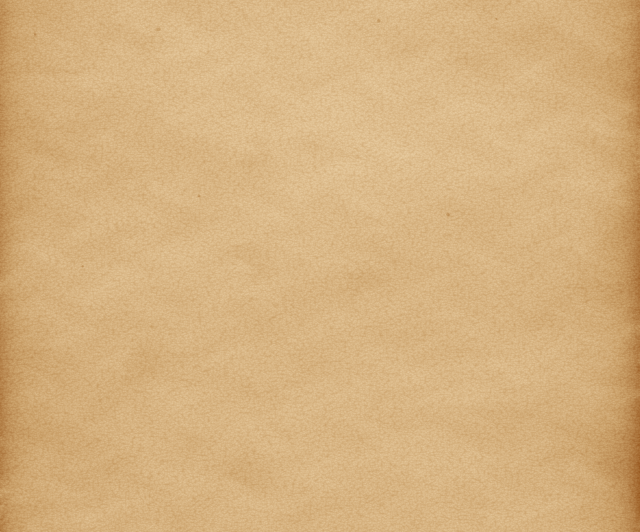
Write a Shadertoy shader that draws this texture.

```glsl
// Aged tan paper: warm, softly mottled sheet with browned left and right edges.
// Warped layered sines make the clouds, stretched cellular noise makes the
// fibre grain, and a sparse jittered grid scatters stains and specks.

const vec3 LIGHT_PAPER = vec3(0.858, 0.725, 0.535);
const vec3 MID_PAPER   = vec3(0.790, 0.625, 0.408);
const vec3 DARK_PAPER  = vec3(0.710, 0.510, 0.290);
const float MID_AGE = 0.5;            // age at which MID_PAPER is reached

const float BASE_AGE = 0.01;
const float CLOUD_STRENGTH = 0.20;
const float MOTTLE_STRENGTH = 0.13;
const float GRAIN_STRENGTH = 0.33;
const float CORNER_STRENGTH = 0.07;
const float STAIN_STRENGTH = 0.10;
const float SPECK_STRENGTH = 0.55;
const float LEFT_RIM = 0.55;
const float RIGHT_RIM = 0.80;
const float SIDE_FADE = 0.24;
const float SIDE_FADE_WIDTH = 0.11;

const vec2 FIBRE_CELLS = vec2(125.0, 215.0);  // cells per canvas height
const vec2 DUST_CELLS  = vec2(245.0, 290.0);

vec2 hash2(vec2 p) {
    vec3 q = fract(p.xyx * vec3(0.1031, 0.1030, 0.0973));
    q += dot(q, q.yzx + 33.33);
    return fract((q.xx + q.yz) * q.zy);
}

// Distance to the nearest jittered cell point, roughly centred on zero.
float cellular(vec2 p) {
    vec2 cell = floor(p), f = p - cell;
    float nearest = 4.0;
    for (int y = -1; y <= 1; y++)
    for (int x = -1; x <= 1; x++) {
        vec2 o = vec2(x, y);
        vec2 d = o + hash2(cell + o) - f;
        nearest = min(nearest, dot(d, d));
    }
    return sqrt(nearest) - 0.45;
}

// Rotated, warped sine octaves, in about -1 to 1.
float clouds(vec2 p) {
    const mat2 TURN = mat2(0.80, 0.60, -0.60, 0.80);
    float sum = 0.0, total = 0.0, weight = 1.0;
    for (int i = 0; i < 6; i++) {
        p += 0.7 * sin(p.yx * 1.3 + vec2(1.7, 4.1) * float(i + 1));
        sum += weight * sin(p.x) * sin(p.y);
        total += weight;
        weight *= 0.66;
        p = TURN * p * 1.8 + 2.3;
    }
    return sum / total;
}

// Soft spots, at most one in each grid cell; radius is in cell units.
float spots(vec2 p, float chance, float radius) {
    vec2 cell = floor(p);
    vec2 centre = cell + 0.3 + 0.4 * hash2(cell + 17.0);
    vec2 pick = hash2(cell + 71.0);
    float size = radius * mix(0.5, 1.0, pick.y);
    float spot = 1.0 - smoothstep(0.3 * size, size, length(p - centre));
    return spot * step(pick.x, chance);
}

// Narrow burnt rim plus a wide faint falloff, for a distance from one side.
float edgeAge(float d, float rimWidth, float rimStrength) {
    d = max(d, 0.0);
    return rimStrength * exp(-d / rimWidth)
         + SIDE_FADE * exp(-d / SIDE_FADE_WIDTH);
}

vec3 paperColour(float age) {
    float early = min(age / MID_AGE, 1.0);
    float late = max((age - MID_AGE) / (1.0 - MID_AGE), 0.0);
    return LIGHT_PAPER + (MID_PAPER - LIGHT_PAPER) * early
                       + (DARK_PAPER - MID_PAPER) * late;
}

void mainImage(out vec4 fragColor, in vec2 fragCoord) {
    vec2 uv = fragCoord / iResolution.xy;
    vec2 p = fragCoord / iResolution.y;

    // Broad clouds and smaller mottling, both drawn out sideways
    float cloud = clouds(p * vec2(2.6, 6.5) + 3.0);
    float mottle = clouds(p * vec2(24.0, 46.0) + 9.0);
    float age = BASE_AGE + CLOUD_STRENGTH * cloud + MOTTLE_STRENGTH * mottle;

    // Browned sides with a ragged rim, heavier towards the bottom
    float ragged = 0.014 * mottle + 0.015 * cloud;
    float sides = edgeAge(uv.x + ragged, 0.020, LEFT_RIM)
                + edgeAge(1.0 - uv.x + ragged, 0.026, RIGHT_RIM);
    sides *= 1.0 + 0.7 * cloud + 0.5 * mottle;
    age += sides * mix(1.25, 0.8, uv.y);
    vec2 fromCentre = 2.0 * uv - vec2(1.0, 1.2);
    age += CORNER_STRENGTH * dot(fromCentre, fromCentre);

    // Faint blotches and a few tiny brown specks
    vec2 wobble = vec2(mottle, cloud);
    age += STAIN_STRENGTH * spots(p * 5.0 + 0.25 * wobble, 0.25, 0.28);
    age += SPECK_STRENGTH * spots(p * 9.0 + 0.04 * wobble, 0.09, 0.045);

    // Fibre grain
    float grain = cellular(p * FIBRE_CELLS + mottle) + cellular(p * DUST_CELLS);
    age += GRAIN_STRENGTH * grain;

    fragColor = vec4(clamp(paperColour(age), 0.0, 1.0), 1.0);
}
```
